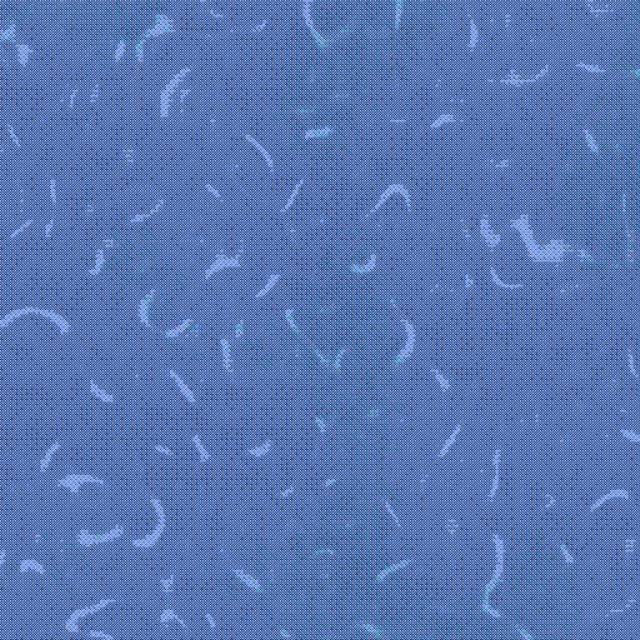
A Shadertoy shader for this texture:

```glsl
// Blue ordered-dither weave with faint curled highlights and teal specks.

vec2 gradientAt(vec2 cell) {
    vec3 h = fract(cell.xyx * vec3(0.1031, 0.1030, 0.0973));
    h += dot(h, h.yzx + 33.33);
    float angle = 6.2832 * fract((h.x + h.y) * h.z);
    return vec2(cos(angle), sin(angle));
}

// Gradient noise, roughly -0.7 to 0.7
float gradientNoise(vec2 p) {
    vec2 i = floor(p), f = p - i;
    vec2 u = f * f * f * (f * (f * 6.0 - 15.0) + 10.0);
    vec2 e = vec2(1.0, 0.0);
    float a = dot(gradientAt(i), f);
    float b = dot(gradientAt(i + e.xy), f - e.xy);
    float c = dot(gradientAt(i + e.yx), f - e.yx);
    float d = dot(gradientAt(i + e.xx), f - e.xx);
    return mix(mix(a, b, u.x), mix(c, d, u.x), u.y);
}

// Ordered dither rank on an 8 by 8 tile, 0 to 1
float bayerRank(vec2 cell) {
    float rank = 0.5 / 64.0, weight = 1.0;
    vec2 p = mod(cell, 8.0);
    for (int level = 0; level < 3; level++) {
        vec2 q = mod(p, 2.0);
        rank += weight * fract(q.x * 0.5 + q.y * 0.75);
        p = floor(p * 0.5);
        weight *= 0.25;
    }
    return rank;
}

// Thin broken curls along the zero lines of warped noise
float curlHighlights(vec2 p) {
    vec2 warp = vec2(gradientNoise(p * 7.0 + 3.7), gradientNoise(p * 7.0 + 41.3));
    vec2 q = p + 0.045 * warp;
    float line = abs(gradientNoise(q * vec2(13.0, 10.0) + 17.0));
    float ridge = 1.0 - smoothstep(0.02, 0.12, line);
    float gaps = smoothstep(0.04, 0.32, gradientNoise(q * 15.0 + 71.0));
    float flecks = smoothstep(0.32, 0.55, gradientNoise(q * vec2(38.0, 24.0) + 9.0));
    return clamp(ridge * gaps + 0.55 * flecks, 0.0, 1.0);
}

vec3 weaveColor(vec2 cell) {
    vec2 p = (cell + 0.5) / 512.0;
    float highlight = curlHighlights(p);

    // Highlights lean the dither into falling diagonal strokes
    float stroke = (mod(cell.x + cell.y, 4.0) + 0.5) / 4.0;
    float rank = mix(bayerRank(cell), stroke, 0.4 * highlight);
    float tone = rank + 0.26 * highlight
               + 0.05 * gradientNoise(p * vec2(46.0, 30.0))
               + 0.03 * gradientNoise(p * 5.0 + 23.0);

    // Teal specks gather in broad zones
    float zone = gradientNoise(p * vec2(4.0, 3.0) + 12.4)
               + 0.25 * gradientNoise(p * 40.0 + 5.0);
    bool speck = zone > 0.17 && tone > 0.53 && tone < 0.592;

    vec3 navy = vec3(0.17, 0.20, 0.37);
    vec3 deepBlue = vec3(0.22, 0.36, 0.60);
    vec3 midBlue = vec3(0.46, 0.59, 0.87);
    vec3 paleBlue = vec3(0.66, 0.76, 1.00);
    if (speck) return vec3(0.10, 0.58, 0.61);
    if (tone < 0.26) return navy;
    if (tone < 0.53) return deepBlue;
    if (tone < 0.845) return midBlue;
    if (tone < 0.876) return vec3(0.64);
    return paleBlue;
}

void mainImage(out vec4 fragColor, in vec2 fragCoord) {
    // Four samples soften cell edges at other canvas sizes
    vec3 color = vec3(0.0);
    for (int i = 0; i < 4; i++) {
        vec2 offset = vec2(i % 2, i / 2) * 0.5 - 0.25;
        vec2 uv = (fragCoord + offset) / iResolution.y;
        color += 0.25 * weaveColor(floor(uv * 512.0));
    }
    fragColor = vec4(color, 1.0);
}
```
